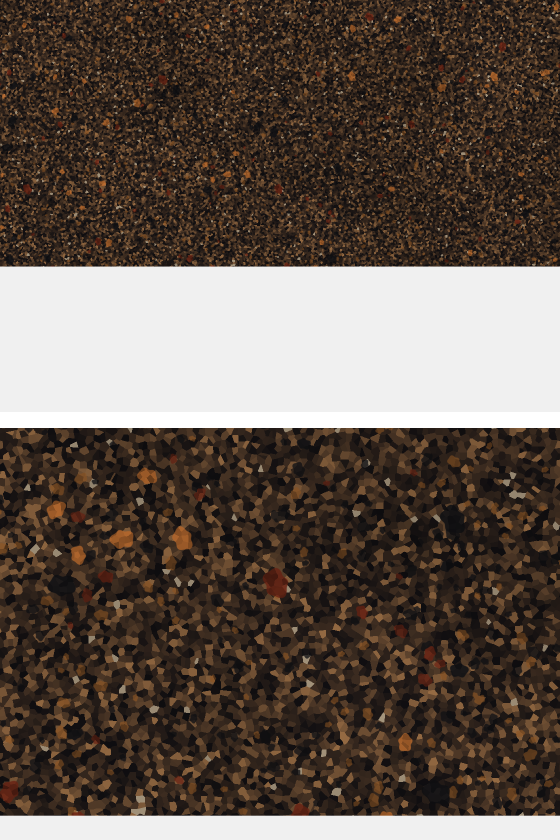
Top, the full canvas; bottom, a detail of the centre.
A Shadertoy shader for this texture:

```glsl
// Speckled dark brown stone slab above a plain pale grey band.

#define BAND_TOP 0.353      // height of the pale band
#define FINE_CELLS 195.0    // fine crystals per canvas height
#define MEDIUM_CELLS 75.0   // medium grain cells per canvas height
#define LARGE_CELLS 31.0    // large grain cells per canvas height
#define MEDIUM_SHARE 0.26   // share of medium cells holding a grain
#define LARGE_SHARE 0.16    // share of large cells holding a grain
#define WOBBLE 0.16         // irregularity of grain outlines
#define CLOUDING 0.16       // strength of broad tone changes
#define SAMPLES 2           // antialiasing samples per axis

const vec3 PALE   = vec3(0.94);
const vec3 INK    = vec3(0.055, 0.050, 0.060);
const vec3 BROWN  = vec3(0.325, 0.230, 0.155);
const vec3 GLINT  = vec3(0.25, 0.18, 0.10);
const vec3 QUARTZ = vec3(0.60, 0.54, 0.45);
const vec3 BLACK  = vec3(0.065, 0.065, 0.075);
const vec3 OCHRE  = vec3(0.46, 0.285, 0.13);
const vec3 ORANGE = vec3(0.60, 0.345, 0.15);
const vec3 RUST   = vec3(0.36, 0.13, 0.075);

// Three random values per point, without sine
vec3 hash3(vec2 p) {
    vec3 q = fract(p.xyx * vec3(0.1031, 0.1030, 0.0973));
    q += dot(q, q.yxz + 33.33);
    return fract((q.xxy + q.yzz) * q.zyx);
}

float valueNoise(vec2 p) {
    vec2 cell = floor(p), f = fract(p);
    f = f * f * (3.0 - 2.0 * f);
    float low = mix(hash3(cell).x, hash3(cell + vec2(1, 0)).x, f.x);
    float high = mix(hash3(cell + vec2(0, 1)).x, hash3(cell + 1.0).x, f.x);
    return mix(low, high, f.y);
}

// Random tone of the nearest crystal, from a Voronoi pattern
float crystalTone(vec2 p) {
    vec2 cell = floor(p);
    float nearest = 9.0, tone = 0.0;
    for (int y = -1; y <= 1; y++)
    for (int x = -1; x <= 1; x++) {
        vec2 id = cell + vec2(x, y);
        vec3 rnd = hash3(id + 17.0);
        vec2 d = id + rnd.xy - p;
        float dist = dot(d, d);
        if (dist < nearest) { nearest = dist; tone = rnd.z; }
    }
    return tone;
}

// Scattered rounded grains: x is coverage, y picks the kind
vec2 scatter(vec2 p, float share, vec2 radii, float soft, float seed) {
    vec2 cell = floor(p), grain = vec2(0);
    for (int y = -1; y <= 1; y++)
    for (int x = -1; x <= 1; x++) {
        vec2 id = cell + vec2(x, y);
        vec3 place = hash3(id + seed);
        vec3 look = hash3(id + seed + 71.3);
        if (place.z > share) continue;
        vec2 d = p - id - place.xy;
        float angle = atan(d.y, d.x);
        float outline = 1.0 + WOBBLE * (sin(2.0 * angle + 6.28 * look.z)
                      + 0.6 * sin(5.0 * angle + 40.0 * look.x));
        float radius = mix(radii.x, radii.y, look.x * look.x) * outline;
        float cover = 1.0 - smoothstep(-soft, soft, length(d) - radius);
        if (cover > grain.x) grain = vec2(cover, look.y);
    }
    return grain;
}

vec3 stone(vec2 p) {
    // Fine crystals, mostly dark with a few bright ones
    float tone = crystalTone(p * FINE_CELLS);
    vec3 color = mix(INK, BROWN, tone) + GLINT * pow(tone, 6.0);
    color = mix(color, QUARTZ, step(0.987, tone));
    float mottle = 0.8 + 0.4 * tone;
    float pixel = 0.5 / iResolution.y;

    // Medium grains, ochre or black
    vec2 grain = scatter(p * MEDIUM_CELLS, MEDIUM_SHARE, vec2(0.18, 0.40),
                         pixel * MEDIUM_CELLS, 5.0);
    vec3 tint = grain.y < 0.5 ? BLACK : (grain.y < 0.95 ? OCHRE : RUST);
    color = mix(color, tint * mottle, 0.8 * grain.x);

    // Large grains, black, orange or rust
    grain = scatter(p * LARGE_CELLS, LARGE_SHARE, vec2(0.15, 0.34),
                    pixel * LARGE_CELLS, 139.0);
    tint = grain.y < 0.45 ? BLACK : (grain.y < 0.8 ? ORANGE : RUST);
    color = mix(color, tint * mottle, 0.92 * grain.x);

    // Broad, faint clouding
    float cloud = 0.6 * valueNoise(p * 5.0) + 0.4 * valueNoise(p * 14.0 + 9.0);
    return color * (1.0 + CLOUDING * (2.0 * cloud - 1.0));
}

void mainImage(out vec4 fragColor, in vec2 fragCoord) {
    vec3 slab = vec3(0);
    for (int j = 0; j < SAMPLES; j++)
    for (int i = 0; i < SAMPLES; i++) {
        vec2 offset = (vec2(i, j) + 0.5) / float(SAMPLES) - 0.5;
        slab += stone((fragCoord + offset) / iResolution.y);
    }
    slab /= float(SAMPLES * SAMPLES);

    // Crisp straight edge between slab and band
    float above = clamp(fragCoord.y - BAND_TOP * iResolution.y + 0.5, 0.0, 1.0);
    fragColor = vec4(mix(PALE, slab, above), 1.0);
}
```
